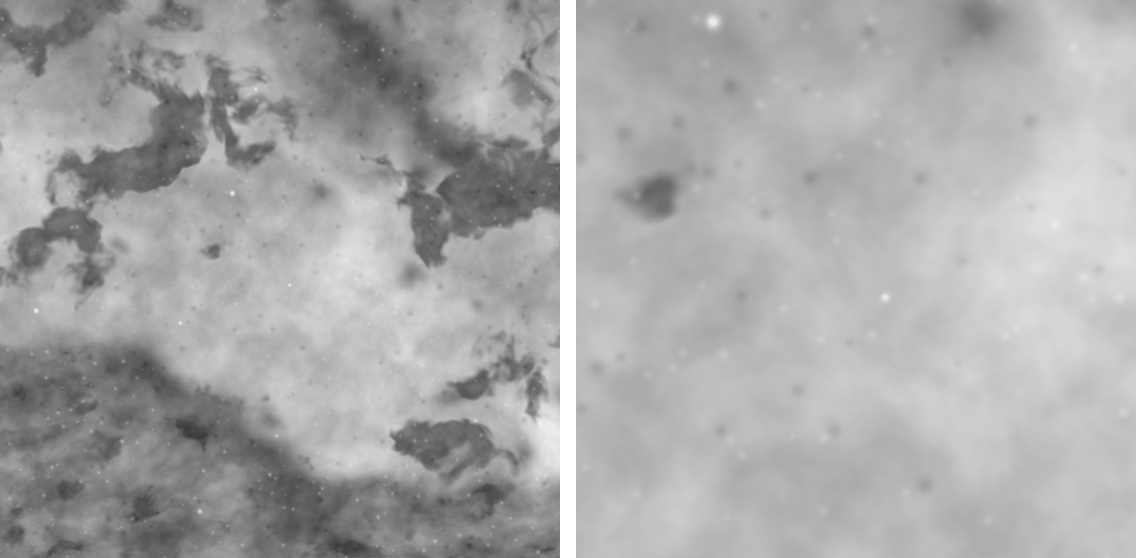
Left, the full canvas; right, a detail of the centre.
A Shadertoy shader for this texture:

```glsl
// Grey weathered stone: a pale cloudy field broken by dark mineral patches,
// a diagonal crack and a darker slab below. Soft shapes set the layout and
// warped gradient noise frays their edges and adds the mottling.

vec2 hash2(vec2 p) {
    p = vec2(dot(p, vec2(127.1, 311.7)), dot(p, vec2(269.5, 183.3)));
    return fract(sin(p) * 43758.55);
}

float gradientNoise(vec2 p) {
    vec2 cell = floor(p), f = fract(p);
    vec2 u = f * f * f * (f * (f * 6.0 - 15.0) + 10.0);
    float corner[4];
    for (int i = 0; i < 4; i++) {
        vec2 o = vec2(i & 1, i >> 1);
        float angle = 6.2832 * hash2(cell + o).x;
        corner[i] = dot(vec2(cos(angle), sin(angle)), f - o);
    }
    return mix(mix(corner[0], corner[1], u.x), mix(corner[2], corner[3], u.x), u.y);
}

float fbm(vec2 p) {
    float sum = 0.0, amp = 1.0;
    for (int i = 0; i < 4; i++) {
        sum += amp * gradientNoise(p);
        p = mat2(1.6, 1.2, -1.2, 1.6) * p + 7.3;
        amp *= 0.52;
    }
    return sum;
}

// Soft ellipse
float blob(vec2 p, vec2 center, vec2 radii) {
    vec2 q = (p - center) / radii;
    return exp(-dot(q, q));
}

// Soft line from a to b
float streak(vec2 p, vec2 a, vec2 b, float width) {
    vec2 ab = b - a;
    float t = clamp(dot(p - a, ab) / dot(ab, ab), 0.0, 1.0);
    float d = length(p - a - ab * t) / width;
    return exp(-d * d);
}

// Scattered round grains, a share of the grid cells being filled
float grains(vec2 p, float share, float radius) {
    vec2 cell = floor(p);
    float sum = 0.0;
    for (int y = -1; y <= 1; y++)
    for (int x = -1; x <= 1; x++) {
        vec2 id = cell + vec2(x, y);
        vec2 pick = hash2(id + 41.7);
        float r = radius * mix(0.5, 1.0, pick.y);
        float d = length(p - id - hash2(id)) / r;
        sum = max(sum, step(pick.x, share) * exp(-d * d) * mix(0.5, 1.0, pick.y));
    }
    return sum;
}

void mainImage(out vec4 fragColor, in vec2 fragCoord) {
    vec2 p = fragCoord / iResolution.y;
    vec2 w = p + 0.035 * vec2(fbm(p * 6.0), fbm(p * 6.0 + 19.0));
    float mottle = fbm(w * 9.0 + 3.0);
    float fine = fbm(p * 34.0 + 11.0);

    // Pale field with brighter clouds and grey veils
    float tone = 0.695 + 0.13 * fbm(p * 3.5 + 5.0) + 0.10 * fbm(w * 13.0);
    tone += 0.11 * blob(w, vec2(0.65, 0.50), vec2(0.16, 0.22));
    tone += 0.10 * blob(w, vec2(0.03, 0.67), vec2(0.10, 0.16));
    tone += 0.14 * blob(w, vec2(0.99, 0.27), vec2(0.07, 0.13));
    tone -= 0.22 * blob(w, vec2(0.61, 0.88), vec2(0.10, 0.14));
    tone -= 0.10 * blob(w, vec2(0.92, 1.00), vec2(0.22, 0.12));
    tone -= 0.10 * blob(w, vec2(0.15, 0.98), vec2(0.28, 0.12));
    tone -= 0.10 * blob(w, vec2(0.95, 0.50), vec2(0.12, 0.08));

    // Dark patches: layout decides how much of the noise passes
    float cover = 0.85 * streak(w, vec2(0.07, 0.56), vec2(0.22, 0.70), 0.065);
    cover = max(cover, 0.88 * streak(w, vec2(0.20, 0.69), vec2(0.48, 0.84), 0.06));
    cover = max(cover, 0.55 * blob(w, vec2(0.15, 0.95), vec2(0.32, 0.13)));
    cover = max(cover, 1.40 * blob(w, vec2(0.94, 0.69), vec2(0.15, 0.085)));
    cover = max(cover, 0.85 * blob(w, vec2(0.98, 0.85), vec2(0.08, 0.04)));
    cover = max(cover, 0.85 * streak(w, vec2(0.76, 0.68), vec2(0.76, 0.56), 0.035));
    cover = max(cover, 1.25 * blob(w, vec2(0.79, 0.225), vec2(0.055, 0.035)));
    cover = max(cover, 0.45 * blob(w, vec2(0.91, 0.34), vec2(0.12, 0.13)));
    float patches = smoothstep(0.36, 0.74, mottle + cover);
    tone = mix(tone, 0.40 + 0.11 * fbm(w * 16.0 + 31.0), patches);
    tone -= 0.26 * grains(w * 10.0, 0.30, 0.25) * (1.0 - patches);

    // Diagonal crack, upper right, with a pale cloud beside it
    float crack = max(streak(w, vec2(0.56, 1.00), vec2(0.70, 0.86), 0.035),
                      streak(w, vec2(0.70, 0.86), vec2(0.82, 0.74), 0.04));
    tone = mix(tone, 0.33 + 0.08 * mottle, 0.9 * crack);
    tone = mix(tone, 0.79 + 0.06 * mottle, blob(w, vec2(0.87, 0.82), vec2(0.08, 0.035)));

    // Lower slab, streaked along its slope
    float rim = mix(0.41, 0.145, smoothstep(0.1, 0.62, w.x))
              - 0.04 * (1.0 - smoothstep(0.0, 0.1, w.x));
    float slab = smoothstep(-0.025, 0.035, rim - w.y);
    vec2 grainDir = mat2(0.97, -0.24, 0.24, 0.97) * w;
    float slabTone = 0.485 + 0.16 * fbm(grainDir * vec2(9.0, 16.0)) + 0.08 * mottle;
    slabTone -= 0.12 * smoothstep(0.2, 0.6, fbm(grainDir * vec2(12.0, 17.0) + 50.0));
    tone = mix(tone, slabTone, slab);
    tone += 0.17 * blob(w, vec2(0.99, 0.17), vec2(0.05, 0.08));

    // Shadowed fold along the slab rim
    float fold = max(streak(w, vec2(0.20, 0.34), vec2(0.42, 0.25), 0.04),
                 max(streak(w, vec2(0.42, 0.25), vec2(0.51, 0.17), 0.04),
                     streak(w, vec2(0.51, 0.17), vec2(0.55, 0.07), 0.05)));
    tone = mix(tone, 0.33 + 0.10 * mottle, 0.8 * fold);

    // Fine grit, dark pits and bright specks
    float dark = max(max(patches, slab), crack);
    tone += mix(0.035, 0.07, dark) * fine;
    tone -= 0.10 * grains(p * 42.0, 0.16, 0.22);
    tone += mix(0.06, 0.18, dark) * grains(p * 60.0 + 9.0, 0.14, 0.20);
    tone += 0.35 * grains(p * 24.0 + 70.0, 0.025, 0.11);

    fragColor = vec4(vec3(clamp(tone, 0.22, 0.92)), 1.0);
}
```
